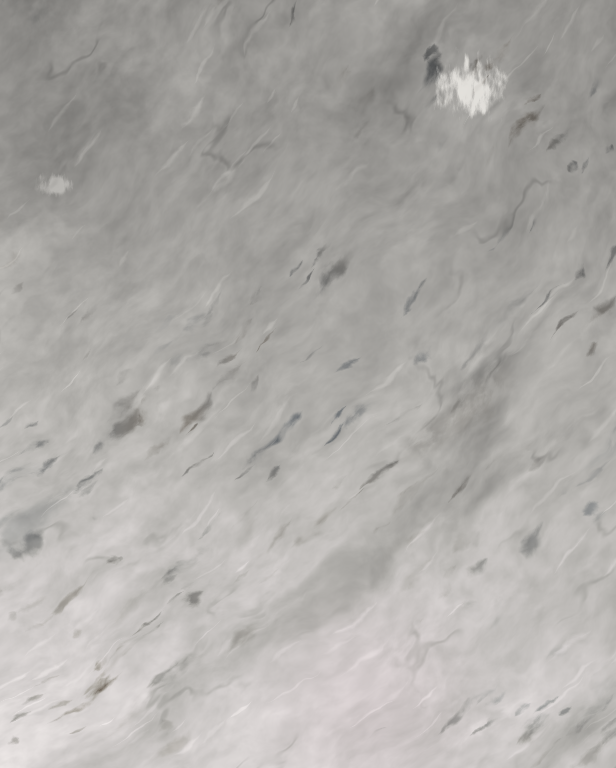
This texture is drawn by a WebGL 2 fragment shader. Its source:

```glsl
#version 300 es
precision highp float;

uniform vec2 u_resolution;
out vec4 fragColor;

float hash(vec2 p) {
    return fract(sin(dot(p, vec2(127.1, 311.7))) * 43758.5453);
}

float noise(vec2 p) {
    vec2 cell = floor(p);
    vec2 f = fract(p);
    f = f * f * (3.0 - 2.0 * f);
    float low = mix(hash(cell), hash(cell + vec2(1.0, 0.0)), f.x);
    float high = mix(hash(cell + vec2(0.0, 1.0)), hash(cell + vec2(1.0, 1.0)), f.x);
    return mix(low, high, f.y);
}

float fbm(vec2 p) {
    float sum = 0.0;
    float amplitude = 0.52;
    for (int i = 0; i < 5; i++) {
        sum += amplitude * noise(p);
        p = mat2(1.6, 1.2, -1.2, 1.6) * p + 17.3;
        amplitude *= 0.5;
    }
    return sum;
}

// Coordinates along and across the grain, steeper towards the top
vec2 grainSpace(vec2 p, vec2 centre) {
    float angle = mix(0.66, 0.93, p.y);
    vec2 along = vec2(cos(angle), sin(angle));
    vec2 d = p - centre;
    return vec2(dot(d, along), dot(d, vec2(-along.y, along.x)));
}

// Scattered ragged brush marks, one chance per cell
float strokes(vec2 q, vec2 scale, float density, float width, float ragged, float seed) {
    vec2 g = q * scale;
    vec2 home = floor(g);
    float bend = 0.35 * (fbm(g * vec2(1.7, 1.0) + seed) - 0.5);
    float fray = ragged * (fbm(g * vec2(4.0, 3.0) + seed) - 0.45);
    float result = 0.0;
    for (int j = -1; j <= 1; j++) {
        for (int i = -1; i <= 1; i++) {
            vec2 cell = home + vec2(i, j);
            vec2 id = cell + seed;
            vec2 offset = vec2(hash(id + 3.1), hash(id + 8.7));
            vec2 d = g - cell - offset;
            float halfLength = mix(0.25, 0.85, hash(id + 14.2));
            float halfWidth = width * mix(0.4, 1.3, hash(id + 21.9));
            float reach = d.x * d.x / (halfLength * halfLength);
            float edge = reach + abs(d.y + bend) / halfWidth;
            float strength = step(hash(id), density) * mix(0.3, 1.0, hash(id + 31.4));
            float body = 1.0 - smoothstep(0.1, 1.0, edge + fray);
            result = max(result, strength * body * (1.0 - smoothstep(0.7, 1.6, edge)));
        }
    }
    return result;
}

// Overlapping flat patches of paint, centred on zero
float facets(vec2 q, float softness) {
    return smoothstep(0.5 - softness, 0.5 + softness, fbm(q)) - 0.5;
}

// Reflection broken up by fine scratches
float glint(vec2 p, vec2 centre, vec2 radius) {
    float scratches = fbm(p * vec2(130.0, 50.0)) - 0.5;
    return 1.0 - smoothstep(0.2, 1.0, length((p - centre) / radius) + 1.8 * scratches);
}

float spot(vec2 p, vec2 centre, float radius) {
    return 1.0 - smoothstep(0.0, radius, length(p - centre));
}

void main() {
    vec2 p = gl_FragCoord.xy / u_resolution.y;
    vec2 centre = vec2(0.5 * u_resolution.x / u_resolution.y, 0.5);
    vec2 warp = vec2(fbm(p * 6.0), fbm(p * 6.0 + 40.0)) - 0.5;
    vec2 q = grainSpace(p, centre) + 0.07 * warp;

    // Lighting: dim above, bright at the lower left
    float fall = 1.0 - p.y + 0.33 * (centre.x - p.x);
    float light = 0.582 + 0.262 * pow(clamp((fall - 0.1) / 0.95, 0.0, 1.1), 1.15);
    light -= 0.05 * spot(p, vec2(0.0, 1.0), 0.4);

    // Cloudy ground, paint patches and fine mottling
    light += 0.11 * (fbm(q * vec2(4.0, 8.0)) - 0.5);
    light += 0.09 * (fbm(q * vec2(16.0, 30.0) + 5.0) - 0.5);
    light += 0.08 * (fbm(q * vec2(55.0, 85.0) + 9.0) - 0.5);
    light += 0.022 * facets(q * vec2(6.0, 12.0) + 71.0, 0.05);
    light += 0.018 * facets(q * vec2(14.0, 30.0) + 29.0, 0.06);

    // Wide grey bands with feathered edges, stronger on the right
    float feather = 0.12 * (fbm(q * vec2(18.0, 45.0) + 64.0) - 0.5);
    float band = smoothstep(0.52, 0.7, fbm(q * vec2(2.4, 9.0) + 23.0) + feather);
    light -= band * mix(0.05, 0.11, smoothstep(0.1, 0.8, p.x));

    // Short broken veins
    float ridge = abs(fbm(q * vec2(4.0, 10.0) + 52.0) - 0.5);
    float veinMask = smoothstep(0.5, 0.66, fbm(q * vec2(9.0, 14.0) + 90.0));
    light -= 0.07 * veinMask * (1.0 - smoothstep(0.0, 0.025, ridge));

    // Dark smudges in loose clusters, with worn interiors
    float wear = smoothstep(0.3, 0.62, fbm(q * vec2(35.0, 65.0) + 11.0));
    float cluster = smoothstep(0.44, 0.62, fbm(p * 5.0 + 33.0));
    float smudge = 0.15 * strokes(q, vec2(4.0, 10.0), 0.22, 0.26, 1.3, 6.0);
    smudge += 0.27 * cluster * strokes(q, vec2(11.0, 22.0), 0.28, 0.3, 1.5, 47.0);
    smudge += 0.24 * cluster * strokes(q, vec2(24.0, 42.0), 0.2, 0.32, 1.3, 83.0);
    smudge *= mix(0.2, 1.0, wear);
    light -= smudge;

    // Pale scrapes, some broad and some hair thin
    light += 0.05 * strokes(q, vec2(9.0, 20.0), 0.2, 0.25, 1.4, 150.0) * wear;
    light += 0.07 * strokes(q, vec2(18.0, 50.0), 0.16, 0.22, 0.8, 120.0);

    // Warm grey with pink low down and cool or brown smudges
    float blush = smoothstep(0.66, 0.84, light) * (1.0 - smoothstep(0.2, 0.7, p.y));
    vec3 tint = mix(vec3(1.008, 0.997, 0.974), vec3(1.013, 0.992, 0.986), blush);
    vec3 colour = light * tint;
    float hue = noise(p * 9.0 + 62.0) - 0.5;
    colour += smudge * hue * vec3(0.2, 0.0, -0.22);
    colour += 0.01 * spot(p, vec2(0.48, 0.08), 0.2) * vec3(1.0, -0.5, 0.3);

    // Reflections on the polished surface
    float shine = glint(p, vec2(0.61, 0.883), vec2(0.046, 0.04));
    shine += 0.5 * glint(p, vec2(0.07, 0.757), vec2(0.026, 0.018));
    colour += 0.04 * spot(p, vec2(0.61, 0.883), 0.13);
    colour = mix(colour, vec3(0.93, 0.92, 0.9), clamp(shine, 0.0, 1.0) * 0.85);

    fragColor = vec4(clamp(colour, 0.0, 1.0), 1.0);
}
```
